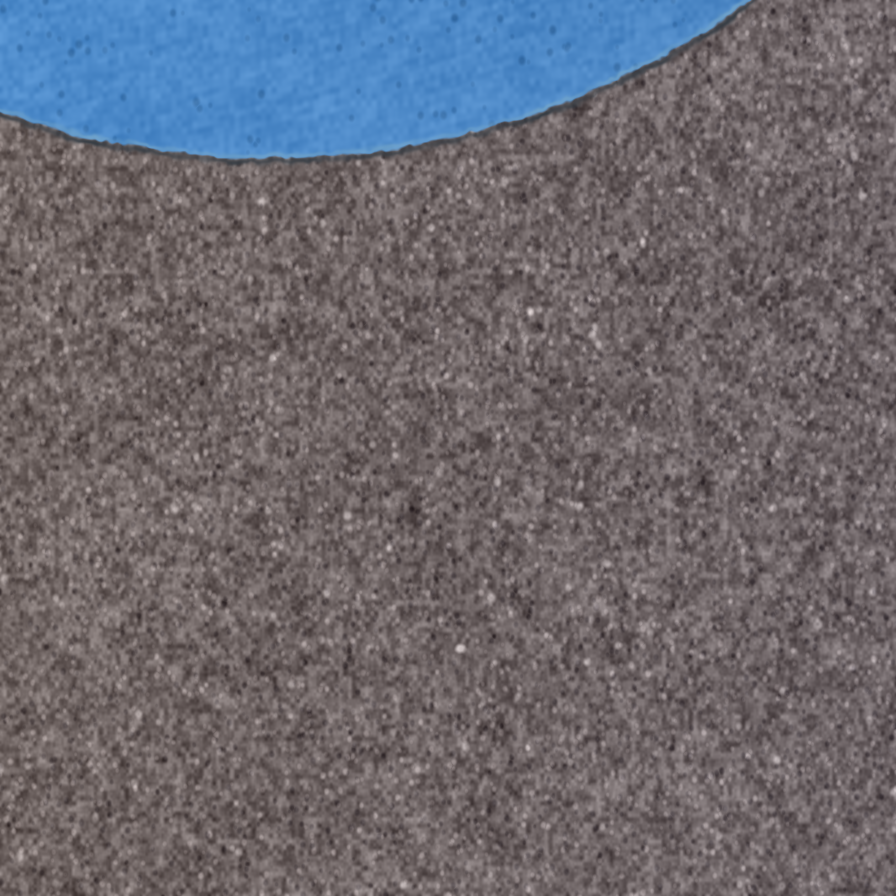
This texture is drawn by a Shadertoy shader. Its source:

```glsl
// Speckled grey-brown asphalt with the lower arc of a blue painted disc at the top.

const vec2 DISC_CENTER = vec2(0.302, 1.721);
const float DISC_RADIUS = 0.898;
const vec3 STONE = vec3(0.432, 0.392, 0.392);
const vec3 PAINT = vec3(0.305, 0.540, 0.785);

// Integer hash of a lattice cell, from 0 to 1.
float hash(vec2 cell, uint seed) {
    uvec2 q = uvec2(ivec2(cell) + 4096);
    uint h = q.x * 1664525u + q.y * 22695477u + seed * 747796u;
    h = (h ^ (h >> 15)) * 2246822519u;
    h = (h ^ (h >> 13)) * 3266489917u;
    return float((h ^ (h >> 16)) & 65535u) / 65535.0;
}

float valueNoise(vec2 p, uint seed) {
    vec2 cell = floor(p);
    vec2 f = fract(p);
    f = f * f * (3.0 - 2.0 * f);
    float low = mix(hash(cell, seed), hash(cell + vec2(1, 0), seed), f.x);
    float high = mix(hash(cell + vec2(0, 1), seed), hash(cell + vec2(1, 1), seed), f.x);
    return mix(low, high, f.y);
}

// Noise centred on zero.
float grain(vec2 p, vec2 frequency, uint seed) {
    return valueNoise(p * frequency, seed) - 0.5;
}

// Sparse round chips; density is the fraction of occupied cells.
float chips(vec2 p, float frequency, float density, uint seed) {
    vec2 q = p * frequency;
    float cover = 0.0;
    for (int y = -1; y <= 1; y++) {
        for (int x = -1; x <= 1; x++) {
            vec2 cell = floor(q) + vec2(x, y);
            vec2 jitter = vec2(hash(cell, seed), hash(cell, seed + 1u));
            float strength = hash(cell, seed + 2u);
            float present = step(hash(cell, seed + 3u), density);
            float d = length((q - cell - jitter) * vec2(1.15, 0.9));
            float size = mix(0.25, 0.48, strength);
            float chip = 1.0 - smoothstep(size * 0.3, size * 1.4, d);
            cover = max(cover, chip * present * mix(0.4, 1.0, strength));
        }
    }
    return cover;
}

float segmentDistance(vec2 p, vec2 a, vec2 b) {
    vec2 along = b - a;
    float t = clamp(dot(p - a, along) / dot(along, along), 0.0, 1.0);
    return length(p - a - along * t);
}

vec3 asphalt(vec2 p) {
    // Broad stains and fine mineral grain.
    float tone = 0.035 * grain(p, vec2(9.0), 1u)
               + 0.050 * grain(p, vec2(32.0), 2u)
               + 0.120 * grain(p, vec2(95.0, 80.0), 3u)
               + 0.220 * grain(p, vec2(205.0, 165.0), 4u)
               + 0.080 * grain(p, vec2(330.0, 280.0), 5u);
    vec3 color = STONE + tone;
    color += vec3(0.007, 0.004, -0.005) * (1.0 - 2.0 * p.x);

    // Dark pits and pale chips.
    color -= vec3(0.125, 0.120, 0.110) * chips(p, 125.0, 0.16, 10u);
    color += vec3(0.165, 0.160, 0.160) * chips(p, 125.0, 0.15, 20u);
    color += vec3(0.220) * chips(p, 90.0, 0.025, 30u);

    // One bright stone and a faint curved scratch.
    float stone = length((p - vec2(0.514, 0.276)) * vec2(0.85, 1.0));
    color += 0.38 * (1.0 - smoothstep(0.002, 0.007, stone));
    vec2 bent = p + vec2(0.0, 5.0 * (p.x - 0.4375) * (0.507 - p.x));
    float scratch = segmentDistance(bent, vec2(0.4375, 0.556), vec2(0.507, 0.580));
    return color - 0.055 * (1.0 - smoothstep(0.001, 0.005, scratch));
}

vec3 paint(vec2 p) {
    // Slanted brush streaks over a softly mottled coat.
    vec2 brushed = vec2(p.x + 0.3 * p.y, p.y - 0.3 * p.x);
    float tone = 0.035 * grain(p, vec2(22.0), 40u)
               + 0.050 * grain(brushed, vec2(45.0, 150.0), 41u)
               + 0.065 * grain(p, vec2(170.0, 130.0), 42u);
    vec3 color = PAINT + tone * vec3(1.1, 1.0, 0.85);
    color += vec3(-0.010, 0.005, 0.015) * (0.5 - p.x);
    return color - vec3(0.08, 0.10, 0.12) * chips(p, 95.0, 0.09, 50u);
}

// Soft band of the given half width around an offset.
float band(float d, float offset, float halfWidth) {
    float t = (d - offset) / halfWidth;
    return exp(-t * t);
}

void mainImage(out vec4 fragColor, in vec2 fragCoord) {
    vec2 p = fragCoord / iResolution.xy;

    // Slightly ragged disc boundary, negative inside.
    float edge = length(p - DISC_CENTER) - DISC_RADIUS;
    edge += 0.004 * grain(p, vec2(65.0), 60u) + 0.003 * grain(p, vec2(160.0), 61u);
    float smoothing = max(0.0016, 0.8 / iResolution.y);

    // Dark crease outside the paint and a pale rim inside it.
    float wear = valueNoise(p * 38.0, 62u);
    vec3 ground = asphalt(p);
    ground = mix(ground, vec3(0.20, 0.23, 0.26), band(edge, 0.0035, 0.0035) * mix(0.45, 0.95, wear));
    vec3 coat = paint(p);
    coat = mix(coat, vec3(0.47, 0.66, 0.79), band(edge, -0.0025, 0.0028) * mix(0.25, 0.8, wear));

    vec3 color = mix(coat, ground, smoothstep(-smoothing, smoothing, edge));
    fragColor = vec4(clamp(color, 0.0, 1.0), 1.0);
}
```
